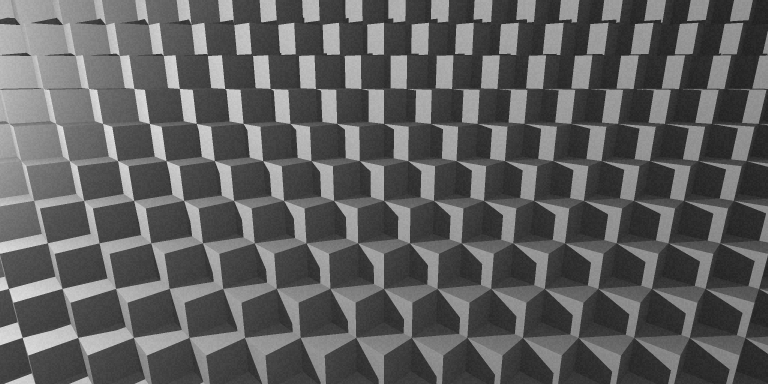
Give the GLSL for this pattern, as a Shadertoy shader.

```glsl
#define CAMERA vec3(0.0, -1.404, 11.57)
#define LIGHT vec3(-12.0, 3.0, 5.2)
#define TILT 0.342
#define FOCAL 1.122
#define FACE_AMBIENT vec3(0.215, 0.27, 0.245)
#define LIGHT_BASE 0.40
#define LIGHT_NEAR 1.4
#define GRAIN 0.035
#define GRAIN_CELLS 256.0
#define SAMPLES 3

// Cube edge directions, seen from the wall: x right, y up, z outward
const mat3 CUBE_AXES = mat3(
    -0.70711, -0.40825, 0.57735,
     0.0,      0.81650, 0.57735,
     0.70711, -0.40825, 0.57735);

float sum(vec3 v) { return v.x + v.y + v.z; }

float hash(vec2 p) {
    vec3 q = fract(vec3(p.xyx) * 0.1031);
    q += dot(q, q.yzx + 33.33);
    return fract((q.x + q.y) * q.z);
}

// Walk the unit cells; a cell is solid below the diagonal staircase.
// Returns the hit distance, or -1 when the ray leaves the wall.
float traceCubes(vec3 origin, vec3 dir, out vec3 normal) {
    vec3 cell = floor(origin);
    vec3 stepDir = sign(dir);
    vec3 inv = 1.0 / dir;
    vec3 next = (cell + max(stepDir, 0.0) - origin) * inv;
    normal = vec3(0.0);
    for (int i = 0; i < 20; i++) {
        vec3 side = step(next, next.yzx) * step(next, next.zxy);
        float dist = min(next.x, min(next.y, next.z));
        cell += side * stepDir;
        next += side * abs(inv);
        if (sum(cell) < -1.5) {
            normal = -side * stepDir;
            return dist;
        }
        if (sum(cell) > 1.5) return -1.0;
    }
    return -1.0;
}

float shade(vec2 p) {
    // Camera ray, tilted upward and started just above the cube tips
    vec3 forward = vec3(0.0, sin(TILT), -cos(TILT));
    vec3 up = vec3(0.0, cos(TILT), sin(TILT));
    vec3 ray = forward * FOCAL + vec3(p.x, 0.0, 0.0) + up * p.y;
    vec3 start = CAMERA + ray * (CAMERA.z - 0.6) / -ray.z;
    vec3 origin = start * CUBE_AXES;
    vec3 dir = normalize(ray * CUBE_AXES + vec3(1e-5, 2e-5, 3e-5));

    vec3 normal;
    float dist = max(traceCubes(origin, dir, normal), 0.0);
    vec3 hit = origin + dir * dist;

    // Ambient darkens in the hollows and away from the lamp
    vec3 toLight = LIGHT * CUBE_AXES - hit;
    float lampDist = length(toLight);
    vec3 lightDir = toLight / lampDist;
    float tone = dot(normal, FACE_AMBIENT);
    tone *= (1.0 + 0.12 * sum(hit)) * (1.25 - 0.02 * lampDist);

    // Direct light with cast shadows
    float facing = dot(normal, lightDir);
    if (facing > 0.0) {
        vec3 unusedNormal;
        float blocked = traceCubes(hit + normal * 0.002, lightDir, unusedNormal);
        if (blocked < 0.0) tone += facing * (LIGHT_BASE + LIGHT_NEAR / lampDist);
    }
    return tone;
}

void mainImage(out vec4 fragColor, in vec2 fragCoord) {
    // Average a grid of samples in each pixel
    float tone = 0.0;
    for (int j = 0; j < SAMPLES; j++) {
        for (int i = 0; i < SAMPLES; i++) {
            vec2 offset = (vec2(i, j) + 0.5) / float(SAMPLES) - 0.5;
            tone += shade((fragCoord + offset - 0.5 * iResolution.xy) / iResolution.y);
        }
    }
    tone /= float(SAMPLES * SAMPLES);

    // Fine surface grain
    vec2 grainCell = floor(fragCoord / iResolution.y * GRAIN_CELLS);
    tone += (hash(grainCell) - 0.5) * GRAIN;
    fragColor = vec4(vec3(clamp(tone, 0.0, 1.0)), 1.0);
}
```
